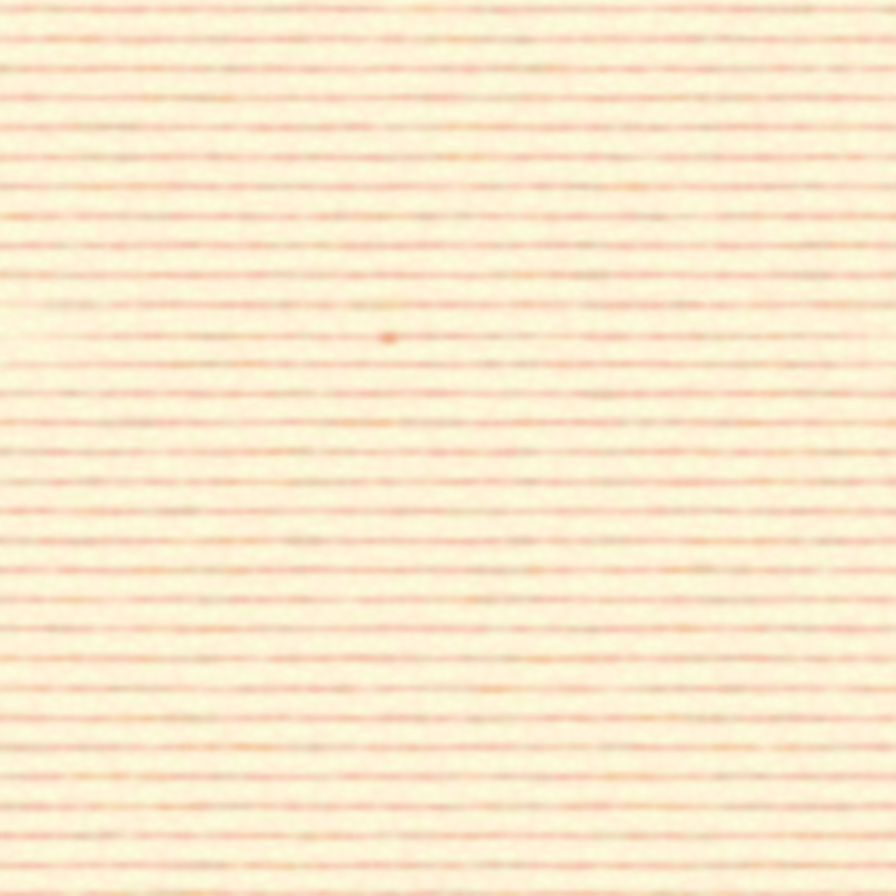
Give the GLSL for this texture, as a WebGL 2 fragment shader.

```glsl
#version 300 es
precision highp float;
// Cream paper ruled with soft, worn horizontal lines in pink, orange and grey.
// Rows come from rounding a scaled y; layered sines and cellular noise
// vary the wobble, ink strength and tint along each row.
uniform vec2 u_resolution;
out vec4 fragColor;

float hash(vec2 p) {
  p = fract(p * vec2(0.1031, 0.1137));
  p += dot(p, p.yx + 33.33);
  return fract((p.x + p.y) * p.x * 97.0);
}

// Distance to the nearest scattered point, one point per unit cell.
float cellular(vec2 p) {
  vec2 cell = floor(p);
  float nearest = 2.0;
  for (int j = -1; j <= 1; j++) {
    for (int i = -1; i <= 1; i++) {
      vec2 c = cell + vec2(i, j) + 40.0;
      vec2 point = c - 40.0 + vec2(hash(c), hash(c + 71.0));
      nearest = min(nearest, distance(p, point));
    }
  }
  return nearest;
}

// Smooth variation from -1 to 1 along x, different for each seed.
float waves(float x, float seed) {
  float phase = 6.283 * hash(vec2(seed + 5.0, 17.0));
  return 0.4 * sin(x * 11.0 + phase) + 0.35 * sin(x * 29.0 + phase * 2.7)
       + 0.25 * sin(x * 67.0 + phase * 5.3);
}

// Soft elliptical spot, 1 at its centre.
float spot(vec2 uv, vec2 centre, vec2 radius) {
  vec2 d = (uv - centre) / radius;
  return exp(-dot(d, d));
}

// Paper in fine, sideways stretched patches of pale yellow and warm cream
vec3 paperColor(vec2 uv) {
  float patches = cellular(uv * vec2(22.0, 54.0));
  float grain = cellular(uv * vec2(71.0, 83.0));
  float warmth = smoothstep(0.25, 0.6, patches);
  vec3 paper = mix(vec3(0.986, 0.974, 0.842), vec3(1.0, 0.948, 0.842), warmth);
  return paper + 0.034 * (0.5 - grain) * vec3(0.4, 0.8, 1.3);
}

void main() {
  vec2 uv = gl_FragCoord.xy / u_resolution;

  // Ruled rows, slightly uneven in height, with a sag above the middle
  float y = uv.y * 30.35 - 0.03 + 0.10 * exp(-pow((uv.y - 0.631) / 0.025, 2.0));
  float row = floor(y + 0.5);
  float wobble = 0.025 * waves(uv.x * 1.5, row) + 0.04 * (hash(vec2(row, 3.0)) - 0.5);
  float offset = y - row - wobble;

  // Ink strength: per row, along the row, and in short flecks
  float fleck = cellular(vec2(uv.x * 48.0, row * 3.7));
  float ink = 0.80 + 0.08 * (hash(vec2(row, 9.0)) - 0.5)
            + 0.20 * waves(uv.x * 2.5, row + 30.0) + 0.55 * (0.45 - fleck);
  float worn = spot(uv, vec2(0.0, 0.63), vec2(0.08, 0.045))
             + 0.6 * spot(uv, vec2(1.0, 0.62), vec2(0.09, 0.03));
  ink = clamp(ink, 0.3, 1.1) * (1.0 - min(worn, 0.85));
  float width = 0.165 + 0.022 * waves(uv.x * 2.0, row + 60.0);
  float line = ink * exp(-pow(offset / width, 2.0));

  // Tint drifts from pink to orange, with dull grey stretches
  float drift = waves(uv.x * 1.1, row + 120.0) + 0.3 * (hash(vec2(row, 21.0)) - 0.5);
  float dull = smoothstep(0.0, 0.6, waves(uv.x * 1.9, row + 200.0));
  vec3 inkColor = mix(vec3(0.965, 0.790, 0.705), vec3(0.960, 0.800, 0.645),
                      smoothstep(0.1, 0.8, drift));
  inkColor = mix(inkColor, vec3(0.890, 0.805, 0.695), 0.6 * dull);

  // Faint bleed around the line, then the line itself
  vec3 color = paperColor(uv);
  float bleed = 0.12 * ink * exp(-pow(offset / 0.27, 2.0));
  vec3 bleedColor = mix(vec3(1.0, 0.86, 0.78), vec3(0.91, 0.87, 0.74), dull);
  color = mix(color, bleedColor, bleed);
  color = mix(color, inkColor, min(line, 1.0));

  // One stray ink blot and a faint yellow stain above it
  color = mix(color, vec3(1.0, 0.90, 0.66), 0.35 * spot(uv, vec2(0.44, 0.662), vec2(0.018, 0.010)));
  color = mix(color, vec3(0.92, 0.60, 0.45), 0.65 * spot(uv, vec2(0.434, 0.622), vec2(0.010, 0.007)));

  fragColor = vec4(clamp(color, 0.0, 1.0), 1.0);
}
```
